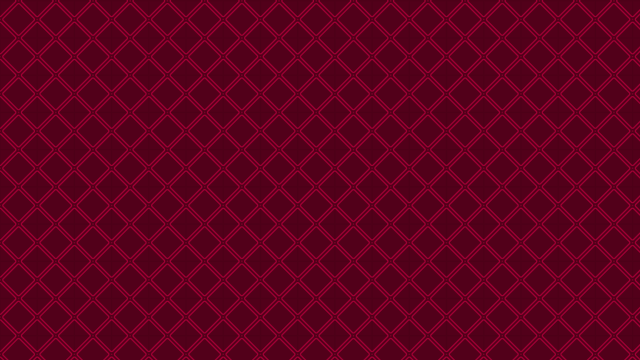
This pattern is drawn by a Shadertoy shader. Its source:

```glsl
// Dark wine-red diamond lattice drawn with fine paired crimson lines.
// Each diamond is a rounded-square outline in a grid turned by 45 degrees;
// small dots mark the crossings and faint dark seams follow the upright tiles.

#define TILE_SIZE 0.10336     // tile width, in canvas heights
#define TOP_OFFSET 0.0023     // shift of the tiles down from the top edge
#define HALF_GAP 0.057        // lattice axis to line centre, in diamond sides
#define LINE_WIDTH 0.050      // in diamond sides
#define CORNER_RADIUS 0.065   // in diamond sides
#define DOT_RADIUS 0.028      // in diamond sides
#define DOT_STRENGTH 0.55
#define SEAM_WIDTH 0.030      // in tiles
#define SEAM_STRENGTH 0.06
#define GROUND_COLOR vec3(0.32, 0.0, 0.10)
#define LINE_COLOR vec3(0.62, 0.0, 0.205)

float roundedSquare(vec2 p, float halfSide, float radius) {
    vec2 d = abs(p) - (halfSide - radius);
    return length(max(d, 0.0)) + min(max(d.x, d.y), 0.0) - radius;
}

// Coverage of a shape from its signed distance and the pixel size.
float coverage(float dist, float pixel) {
    return clamp(0.5 - dist / pixel, 0.0, 1.0);
}

void mainImage(out vec4 fragColor, in vec2 fragCoord) {
    // Tile coordinates, measured down from the top left.
    vec2 p = fragCoord / iResolution.y;
    vec2 tile = vec2(p.x, 1.0 - p.y - TOP_OFFSET) / TILE_SIZE;
    float tilePixel = 1.0 / (iResolution.y * TILE_SIZE);

    // Diagonal cells, one per diamond, with side length 1.
    vec2 diagonal = vec2(tile.x + tile.y, tile.x - tile.y);
    vec2 cell = fract(diagonal + 0.5) - 0.5;
    float cellPixel = tilePixel * sqrt(2.0);

    // Outline of the diamond.
    float edge = roundedSquare(cell, 0.5 - HALF_GAP, CORNER_RADIUS);
    float line = coverage(abs(edge) - 0.5 * LINE_WIDTH, cellPixel);

    // Dot where four diamonds meet.
    float dotDist = length(abs(cell) - 0.5) - DOT_RADIUS;
    float crossing = DOT_STRENGTH * coverage(dotDist, cellPixel);

    // Upright seams through the diamond centres.
    vec2 seamDist = abs(fract(tile + 0.5) - 0.5) - 0.5 * SEAM_WIDTH;
    float seam = coverage(min(seamDist.x, seamDist.y), tilePixel);

    vec3 color = GROUND_COLOR * (1.0 - SEAM_STRENGTH * seam);
    color = mix(color, LINE_COLOR, max(line, crossing));
    fragColor = vec4(color, 1.0);
}
```
